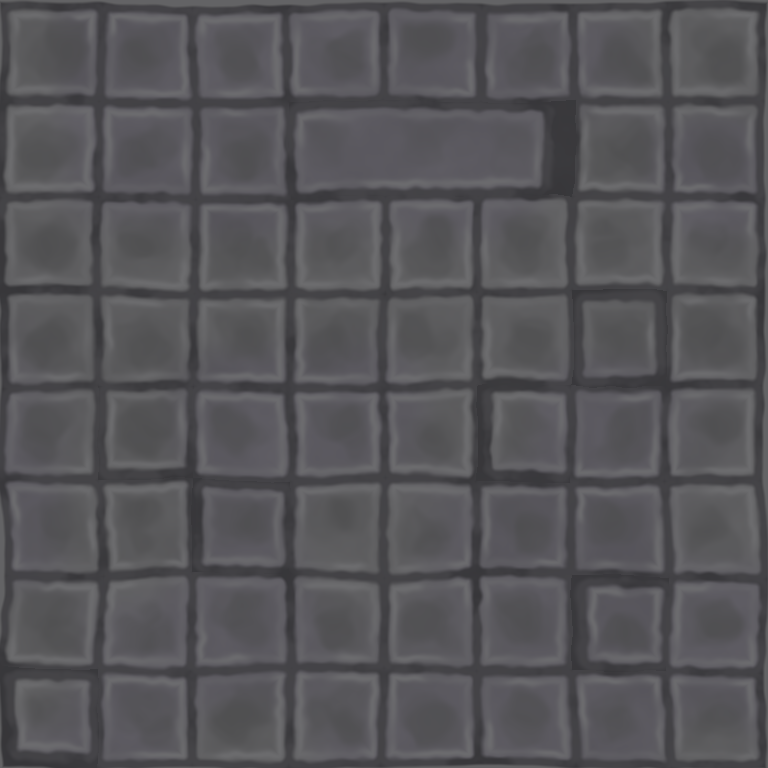
This texture is drawn by a three.js fragment shader. Its source:

```glsl
// Worn grey stone paving: 8 by 8 tiles, dark joints, one long slab and a few shrunken tiles.
varying vec2 vUv;

const float TILES = 8.0;
const vec2 GRID_ORIGIN = vec2(0.0065, 0.004);
const float PITCH = 0.1233;
const float JOINT_HALF = 0.048;    // lengths from here on are in tile units
const float JOINT_SOFT = 0.028;
const float CORNER = 0.05;
const float RIM_INSET = 0.06;
const float RIM_WIDTH = 0.042;
const float WANDER = 0.085;
const float RAGGED = 0.028;
const vec2 SLAB_CELL = vec2(3.0, 6.0);
const float SLAB_LENGTH = 3.0;
const vec4 SLAB_MARGIN = vec4(0.07, 0.07, 0.34, 0.09);

const vec3 FACE = vec3(0.366, 0.365, 0.372);
const vec3 FACE_VIOLET = vec3(0.358, 0.350, 0.376);
const vec3 STAIN = vec3(0.300, 0.300, 0.304);
const vec3 RIM = vec3(0.432, 0.432, 0.440);
const vec3 JOINT = vec3(0.255, 0.252, 0.265);
const vec3 JOINT_DEEP = vec3(0.205, 0.203, 0.215);
const vec3 BORDER = vec3(0.39, 0.39, 0.395);

float hash(vec2 p) {
  vec3 q = fract(vec3(p.xyx) * 0.1031);
  q += dot(q, q.yzx + 33.33);
  return fract((q.x + q.y) * q.z);
}

float noise(vec2 p) {
  vec2 i = floor(p), f = fract(p);
  f = f * f * (3.0 - 2.0 * f);
  return mix(mix(hash(i), hash(i + vec2(1.0, 0.0)), f.x),
             mix(hash(i + vec2(0.0, 1.0)), hash(i + 1.0), f.x), f.y);
}

float fbm(vec2 p) {
  float sum = 0.0, gain = 0.5;
  for (int i = 0; i < 4; i++) {
    sum += gain * noise(p);
    p = p * 2.03 + 17.1;
    gain *= 0.5;
  }
  return sum / 0.9375;
}

float isCell(vec2 cell, float col, float row) {
  return 1.0 - step(0.5, distance(cell, vec2(col, row)));
}

// Joint margins: left, bottom, right, top
vec4 tileMargin(vec2 cell) {
  vec4 m = vec4(JOINT_HALF);
  m = mix(m, vec4(0.11, 0.11, 0.11, 0.12), isCell(cell, 6.0, 4.0));
  m = mix(m, vec4(0.16, 0.11, 0.05, 0.08), isCell(cell, 5.0, 3.0));
  m = mix(m, vec4(0.08, 0.10, 0.06, 0.05), isCell(cell, 1.0, 3.0));
  m = mix(m, vec4(0.12, 0.08, 0.06, 0.09), isCell(cell, 2.0, 2.0));
  m = mix(m, vec4(0.16, 0.09, 0.05, 0.12), isCell(cell, 6.0, 1.0));
  return mix(m, vec4(0.13, 0.13, 0.09, 0.12), isCell(cell, 0.0, 0.0));
}

// Positive inside a rounded tile
float tileDepth(vec2 p, vec2 size, vec4 m) {
  vec2 lo = m.xy, hi = size - m.zw;
  vec2 q = abs(p - 0.5 * (lo + hi)) - 0.5 * (hi - lo) + CORNER;
  return CORNER - length(max(q, 0.0)) - min(max(q.x, q.y), 0.0);
}

// Overlapping soft round blotches near the tile centre
float stains(vec2 p, vec2 cell) {
  float clean = 1.0;
  for (int i = 0; i < 5; i++) {
    vec2 seed = cell + float(i) * vec2(13.7, 29.3) + 5.0;
    vec2 centre = 0.5 + 0.40 * (vec2(hash(seed), hash(seed + 41.0)) - 0.5);
    float radius = mix(0.13, 0.31, hash(seed + 83.0));
    float blot = 1.0 - smoothstep(radius - 0.07, radius + 0.05, distance(p, centre));
    clean *= 1.0 - blot * mix(0.12, 0.40, hash(seed + 61.0));
  }
  return 1.0 - clean;
}

void main() {
  // Hand-laid grid with wandering lines
  vec2 g = (vUv - GRID_ORIGIN) / PITCH;
  vec2 wander = vec2(noise(g * 0.9 + 3.1), noise(g * 0.9 + 47.3)) - 0.5;
  vec2 ragged = vec2(noise(g * 5.0 + 9.0), noise(g * 5.0 + 71.0)) - 0.5;
  vec2 w = g + WANDER * wander + RAGGED * ragged;
  vec2 cell = clamp(floor(w), 0.0, TILES - 1.0);
  vec2 local = w - cell;

  // Merge the slab cells into one tile
  float slab = step(abs(cell.y - SLAB_CELL.y), 0.5)
             * step(SLAB_CELL.x, cell.x) * step(cell.x, SLAB_CELL.x + SLAB_LENGTH - 1.0);
  vec2 origin = mix(cell, SLAB_CELL, slab);
  vec2 size = vec2(mix(1.0, SLAB_LENGTH, slab), 1.0);
  vec4 margin = mix(tileMargin(cell), SLAB_MARGIN, slab);
  float depth = tileDepth(w - origin, size, margin);
  depth += 0.03 * (noise(g * 9.0 + 23.0) - 0.5);

  // Face tint and stains
  float cloud = fbm(g * 2.2 + 11.0);
  vec3 color = mix(FACE, FACE_VIOLET, smoothstep(0.35, 0.7, noise(g * 0.8 + 31.0)));
  color *= 0.97 + 0.05 * hash(origin + 7.0) + 0.11 * (cloud - 0.5);
  vec2 smear = 0.16 * (vec2(noise(g * 4.0), noise(g * 4.0 + 53.0)) - 0.5);
  float stain = stains(local + smear, cell) * smoothstep(0.05, 0.2, depth);
  color = mix(color, STAIN, stain * mix(0.95, 0.5, slab));

  // Broken pale rim
  float rim = exp(-pow((depth - RIM_INSET) / RIM_WIDTH, 2.0));
  float wear = smoothstep(0.2, 0.75, noise(g * 3.3 + 19.0));
  color = mix(color, RIM, rim * mix(0.25, 0.85, wear));

  // Joints, darker in patches and where wide
  float joint = 1.0 - smoothstep(-JOINT_SOFT, JOINT_SOFT, depth);
  float deep = smoothstep(0.45, 0.8, fbm(g * 2.7 + 61.0)) + smoothstep(0.06, 0.14, -depth);
  color = mix(color, mix(JOINT, JOINT_DEEP, min(deep, 1.0)), joint * mix(0.78, 1.0, cloud));

  // Plain strip outside the paving
  vec2 beyond = max(-w, w - TILES);
  color = mix(color, BORDER, smoothstep(0.015, 0.055, max(beyond.x, beyond.y)));
  gl_FragColor = vec4(color, 1.0);
}
```
